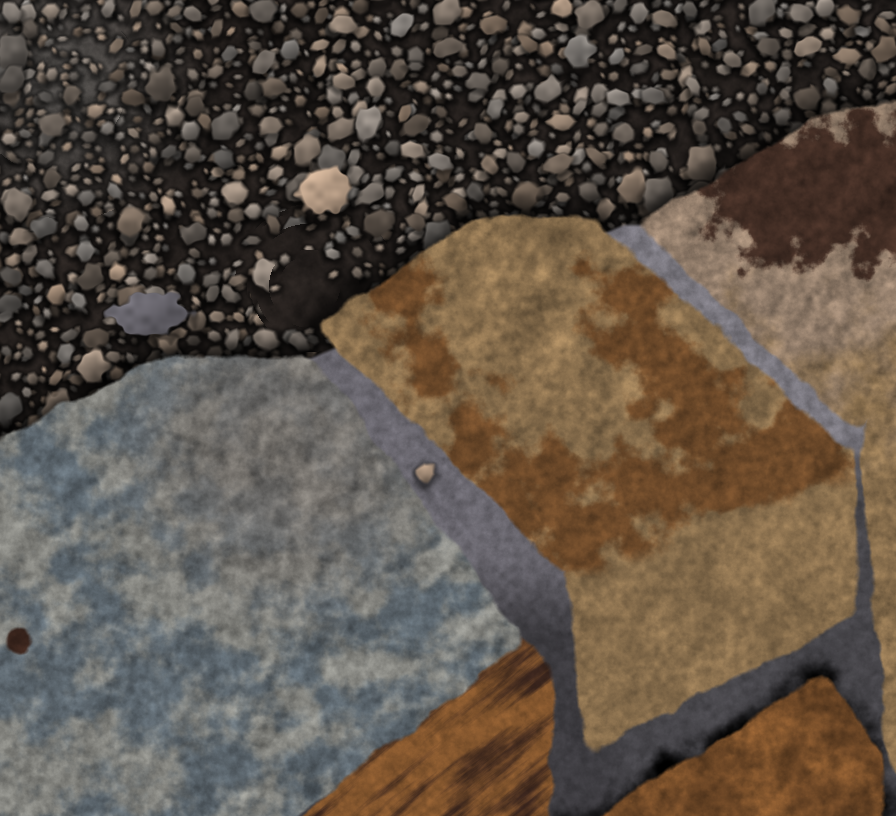
This texture is drawn by a WebGL 1 fragment shader. Its source:

```glsl
precision highp float;
// Rough stone blocks set in mortar beside dark soil strewn with gravel.
// Blocks are warped convex outlines shaded by fractal noise; gravel is
// three sizes of jittered cells, each holding one angular pebble.
uniform vec2 u_resolution;

const float SPAN = 7.68; // scene width; y runs down
const float SOFT = 0.022; // edge softness
const float ROUGH = 0.13; // outline waviness
const float ROUND = 0.12; // corner rounding
const float CELL = 0.1; // finest gravel spacing
const vec3 SOIL = vec3(0.14, 0.12, 0.11);
const vec3 SAND = vec3(0.34, 0.33, 0.32);
const vec3 BLUE = vec3(0.36, 0.4, 0.43);
const vec3 PALE = vec3(0.5, 0.5, 0.48);
const vec3 WARM = vec3(0.43, 0.41, 0.39);
const vec3 TAN = vec3(0.53, 0.43, 0.3);
const vec3 BROWN = vec3(0.4, 0.26, 0.14);
const vec3 ORANGE = vec3(0.52, 0.34, 0.18);
const vec3 UMBER = vec3(0.22, 0.14, 0.11);
const vec3 BEIGE = vec3(0.56, 0.48, 0.41);
const vec3 MORTAR = vec3(0.41, 0.4, 0.43);

float hash(vec2 p) {
  vec3 q = fract(p.xyx * 0.1031);
  q += dot(q, q.yzx + 33.33);
  return fract((q.x + q.y) * q.z);
}
float noise(vec2 p) {
  vec2 i = floor(p), f = fract(p), e = vec2(1, 0);
  f = f * f * (3.0 - 2.0 * f);
  return mix(mix(hash(i), hash(i + e), f.x),
    mix(hash(i + e.yx), hash(i + 1.0), f.x), f.y);
}
// Fractal noise centred on zero
float fbm(vec2 p) {
  float sum = -0.48, amp = 0.5;
  for (int i = 0; i < 5; i++) {
    sum += amp * noise(p);
    p = mat2(1.6, 1.2, -1.2, 1.6) * p + 17.3;
    amp *= 0.5;
  }
  return sum;
}
float smax(float a, float b) {
  float h = max(ROUND - abs(a - b), 0.0);
  return max(a, b) + h * h * 0.25 / ROUND;
}
float edge(vec2 p, vec2 a, vec2 b) {
  return dot(p - a, normalize(vec2(b.y - a.y, a.x - b.x)));
}
// Convex outline of four corners, clockwise on screen
float block(vec2 p, vec4 m, vec4 n) {
  return smax(smax(edge(p, m.xy, m.zw), edge(p, m.zw, n.xy)),
    smax(edge(p, n.xy, n.zw), edge(p, n.zw, m.xy)));
}
float streak(vec2 p, vec4 s) {
  vec2 d = s.zw - s.xy, o = p - s.xy;
  return length(o - d * clamp(dot(o, d) / dot(d, d), 0.0, 1.0));
}
float inside(float d) { return smoothstep(SOFT, -SOFT, d); }

void pebble(inout vec3 col, vec2 o, float r, float seed, vec3 tint) {
  float t = (seed - 0.5) * 2.6, c = cos(t), s = sin(t);
  vec2 q = mat2(c, s, -s, c) * o;
  q.y *= 1.0 + 0.8 * fract(seed * 7.7);
  vec2 a = abs(q + 0.12 * r * q.yx);
  float d = mix(length(q), max(a.x * 0.87 + a.y * 0.5, a.y), 0.65) - r;
  float chip = noise(o * 14.0 + seed * 40.0) - 0.5;
  d += chip * r * 0.45;
  col *= 1.0 - 0.45 * smoothstep(0.07, 0.0, d - o.y * 0.25);
  col = mix(col, tint * (0.95 - dot(o, vec2(0.1, 0.22)) / r + 0.3 * chip), inside(d));
}
vec3 gravel(vec2 p) {
  float sandy = smoothstep(1.5, 0.1, length(p - vec2(0.5, 0.75)));
  float bare = smoothstep(0.85, 0.1, length(p - vec2(2.65, 2.45)));
  vec3 col = mix(SOIL, SAND, sandy * 0.8) * (1.0 + fbm(p * 9.0));
  for (int k = 0; k < 27; k++) {
    float i = float(k), size = floor(i / 9.0), cell = CELL * pow(1.75, size);
    vec2 id = floor(p / cell) + mod(floor(vec2(i, i / 3.0)), 3.0) - 1.0;
    vec2 key = id + 71.0 * size + 130.0;
    float seed = hash(key), pick = hash(key + 9.7);
    vec2 jitter = vec2(hash(key + 3.1), hash(key + 5.3));
    vec3 tint = mix(SAND * 1.45, BEIGE, jitter.x) * (0.6 + 0.6 * hash(key + 31.0));
    if (pick < 0.62 - 0.55 * bare - 0.2 * sandy * size)
      pebble(col, p - (id + 0.2 + 0.6 * jitter) * cell, cell * mix(0.24, 0.47, seed), seed, tint);
  }
  // Larger loose stones
  pebble(col, p - vec2(2.78, 1.64), 0.22, 0.54, BEIGE * 1.3);
  pebble(col, p - vec2(1.28, 2.7), 0.32, 0.51, MORTAR);
  return col;
}
void main() {
  vec2 p = vec2(gl_FragCoord.x, u_resolution.y - gl_FragCoord.y) * SPAN / u_resolution.x;
  vec2 w = p + ROUGH * vec2(fbm(p * 4.0), fbm(p * 4.0 + 50.0));
  float mottle = fbm(p * 3.5 + 8.0), grain = 1.0 + 0.45 * fbm(p * 16.0);
  float bump = fbm(p * 3.2 + 0.16) - fbm(p * 3.2), rough = grain + bump;
  // Outlines
  float left = smax(3.06 - w.y, block(w, vec4(-3, 5.34, 2.33, 2.55), vec4(4.5, 5.5, 0.8, 8.35)));
  float side = block(w, vec4(4.3, 5.35, 4.74, 5.7), vec4(4.72, 7.8, 2.2, 7.4));
  float mid = smax(1.85 - w.y, block(w, vec4(2.72, 2.8, 4.66, 1.45), vec4(7.32, 3.93, 4.87, 4.95)));
  mid = min(mid, block(w, vec4(4.85, 4.83, 7.32, 3.83), vec4(7.36, 5.26, 5.02, 6.47)));
  float right = min(block(w, vec4(5.45, 1.93, 7, 1), vec4(11, 0.2, 7.32, 3.7)),
    block(w, vec4(7.36, 3.72, 8, 2), vec4(11, 9, 7.62, 6.6)));
  float low = block(w, vec4(4.8, 7.2, 7.05, 5.76), vec4(7.55, 6.4, 7.65, 8));
  float bed = max(edge(p, vec2(2.6, 3.1), vec2(5.35, 1.93)), 1.93 - p.y);
  // Ground and mortar
  vec3 col = gravel(p) * smoothstep(-0.2, 0.3, min(left, min(mid, right)));
  float depth = smoothstep(4.7, 5.5, p.y + 1.2 * smoothstep(6.9, 7.3, p.x));
  vec3 stone = (MORTAR + 0.07 * smoothstep(5.0, 5.6, p.x)) * grain * (1.0 - 0.42 * depth);
  col = mix(col, stone * smoothstep(-0.1, 0.2, low + 0.5 * mottle), inside(bed));
  pebble(col, p - vec2(3.65, 4.05), 0.08, 0.8, BEIGE * 1.15);
  // Right block: dark stain over pale stone
  float stain = streak(p, vec4(6.6, 1.6, 7.8, 1.6)) + 1.1 * fbm(p * 5.0);
  stone = mix(BEIGE, TAN, smoothstep(2.5, 4.0, p.y + 2.0 * mottle));
  stone = mix(stone, UMBER, 0.9 * smoothstep(0.7, 0.5, stain));
  col = mix(col, stone * rough, inside(right));
  // Lower block
  col = mix(col, mix(ORANGE, BROWN, smoothstep(-0.2, 0.2, mottle)) * rough, inside(low));
  // Middle block: rusty top, plain front
  float rust = min(streak(p, vec4(3.5, 2.5, 3.6, 3.3)) + 0.12, streak(p, vec4(4.1, 3.9, 5.1, 4.6)));
  rust = min(rust, min(streak(p, vec4(5.4, 2.6, 6, 3.6)), streak(p, vec4(5.7, 4.2, 7, 3.9))));
  rust = smoothstep(0.48, 0.18, rust + 1.2 * fbm(p * 4.0 + 30.0));
  float top = smoothstep(0.1, -0.1, edge(w, vec2(7.3, 4.1), vec2(4.85, 5)));
  stone = mix(TAN * (1.0 + 0.35 * mottle), BROWN, 0.88 * rust * top);
  col = mix(col, stone * (grain + bump * (0.25 + 0.65 * top)), inside(mid));
  // Left block: layered side, grey top
  float layers = fbm(vec2(p.x - 0.8 * p.y, 6.0 * p.x + 7.4 * p.y));
  col = mix(col, mix(UMBER, ORANGE, smoothstep(-0.3, 0.07, layers)) * grain, inside(side));
  stone = mix(BLUE, PALE, smoothstep(-0.18, 0.2, mottle + 0.6 * bump));
  stone = mix(stone, WARM, 0.75 * smoothstep(1.9, 0.4, length(p - vec2(2.5, 3.8))));
  stone = mix(stone, UMBER, inside(length(w - vec2(0.15, 5.5)) - 0.11));
  col = mix(col, stone * rough, inside(left));
  gl_FragColor = vec4(col, 1.0);
}
```
